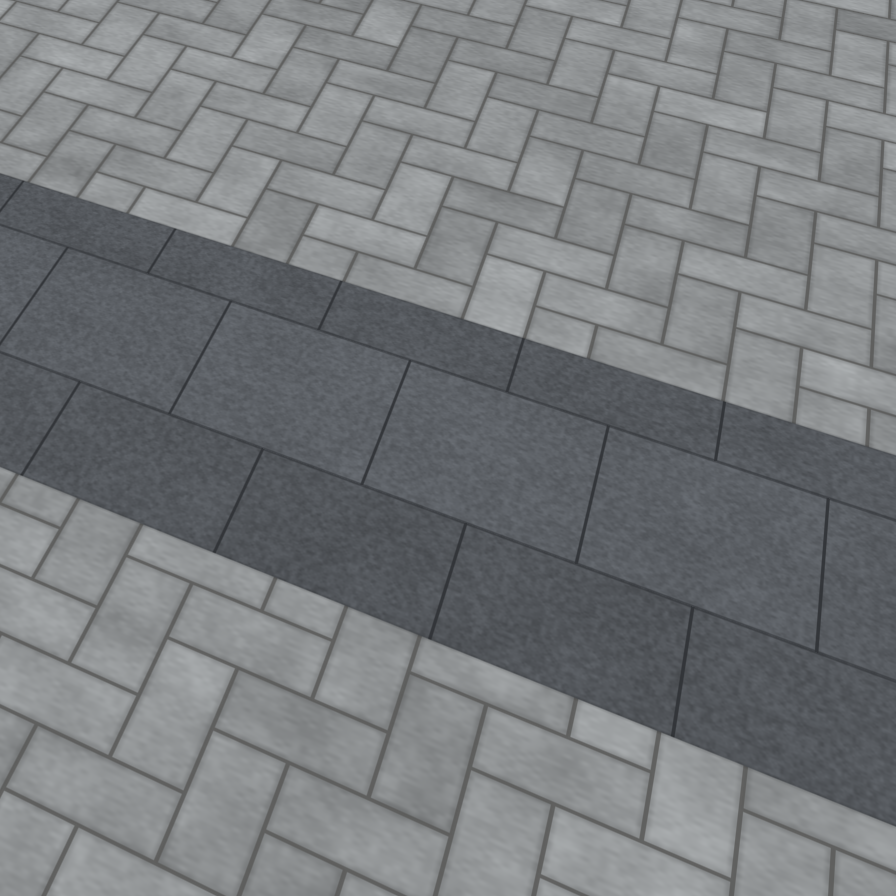
Give the GLSL for this texture, as a Shadertoy shader.

```glsl
// Herringbone block paving crossed by a band of dark slabs, seen in perspective.
#define BLOCK_COLOR vec3(0.570, 0.582, 0.588)
#define BLOCK_JOINT vec3(0.355, 0.355, 0.350)
#define SLAB_COLOR vec3(0.350, 0.365, 0.385)
#define SLAB_JOINT vec3(0.185, 0.195, 0.210)
#define BAND_FAR -0.467
#define BAND_NEAR 1.752
#define BLOCK_WIDTH 0.110
#define JOINT_HALF 0.026
#define BLOCK_TINT 0.055
#define STAIN 0.13
#define GRAIN 0.085

float hash(vec2 p) {
    vec3 q = fract(vec3(p.xyx) * 0.1031);
    q += dot(q, q.yzx + 33.33);
    return fract((q.x + q.y) * q.z);
}

float noise(vec2 p) {
    vec2 i = floor(p), f = fract(p);
    f = f * f * (3.0 - 2.0 * f);
    return mix(mix(hash(i), hash(i + vec2(1, 0)), f.x),
               mix(hash(i + vec2(0, 1)), hash(i + vec2(1, 1)), f.x), f.y);
}

float fbm(vec2 p) {
    float sum = 0.0, amp = 0.5;
    for (int i = 0; i < 4; i++) {
        sum += amp * noise(p);
        p = mat2(1.6, 1.2, -1.2, 1.6) * p + 7.3;
        amp *= 0.5;
    }
    return sum / 0.9375;
}

// Canvas to ground: x runs along the band, y across it towards the viewer.
vec2 groundPlane(vec2 uv) {
    vec3 p = vec3(uv.x, 1.0 - uv.y, 1.0);
    return vec2(dot(p, vec3(1.9446, 1.0625, -0.8583)),
                dot(p, vec3(-3.1621, 9.5775, -2.4022)))
         / dot(p, vec3(0.0222, 0.9165, 1.0));
}

// Two-by-one blocks: each row steps the four-cell sequence by one cell.
vec3 herringbone(vec2 cell, float phase, vec2 px, vec2 ground) {
    vec2 id = floor(cell), local = fract(cell);
    float k = mod(id.x + id.y + phase, 4.0);
    bool lying = k < 1.5;
    float second = mod(k, 2.0) > 0.5 ? 1.0 : 0.0;
    vec2 axis = lying ? vec2(1, 0) : vec2(0, 1);
    local += axis * second;
    id -= axis * second;
    vec2 d = min(local, 1.0 + axis - local);

    // Surface: tint per block, soft stains, fine pores
    float tone = 1.0 + BLOCK_TINT * 2.0 * (hash(id + 71.0) - 0.5);
    tone += STAIN * 2.0 * (fbm(ground * 1.3 + hash(id) * 19.0) - 0.5);
    tone += GRAIN * (noise(ground * vec2(10.0, 17.0)) - 0.5);
    vec3 color = BLOCK_COLOR * tone;

    // Rounded rim and joint
    vec2 rim = smoothstep(vec2(JOINT_HALF), vec2(JOINT_HALF + 0.07) + px, d);
    color *= 0.89 + 0.11 * rim.x * rim.y;
    vec2 face = smoothstep(JOINT_HALF - 0.75 * px, JOINT_HALF + 0.75 * px, d);
    return mix(BLOCK_JOINT, color, 0.12 + 0.88 * face.x * face.y);
}

// Three courses of slabs in running bond.
vec3 slabs(vec2 g, vec2 px, vec2 ground) {
    float course = floor(g.y);
    bool middle = course == 0.0;
    float along = 3.0 * g.x + (middle ? 0.0 : 0.5);
    float id = floor(along);
    float endGap = abs(fract(along + 0.5) - 0.5);
    float sideGap = min(abs(g.y), abs(g.y - 1.0));

    float tone = middle ? 1.02 : 0.935;
    tone += 0.045 * (hash(vec2(id, course) + 40.0) - 0.5);
    tone += 0.12 * (fbm(ground * 1.1 + 5.0) - 0.5);
    tone += 2.0 * GRAIN * (noise(ground * 15.0) - 0.5);
    tone += GRAIN * (noise(ground * 29.0) - 0.5);
    vec3 color = SLAB_COLOR * tone;

    vec2 gap = vec2(endGap, sideGap);
    vec2 halfGap = vec2(0.007, 0.010);
    vec2 aa = px * vec2(3.0, 1.0);
    vec2 face = smoothstep(halfGap - 0.75 * aa, halfGap + 0.75 * aa, gap);
    return mix(SLAB_JOINT, color, 0.1 + 0.9 * face.x * mix(0.35, 1.0, face.y));
}

void mainImage(out vec4 fragColor, in vec2 fragCoord) {
    vec2 uv = fragCoord / iResolution.xy;
    vec2 g = groundPlane(uv);
    vec2 px = fwidth(g);
    vec2 ground = g * vec2(9.0, 3.0);

    // Paving on either side of the band has its own origin
    bool far = g.y < 0.5;
    vec2 origin = far ? vec2(0.3907, -0.435) : vec2(0.376, 1.967);
    vec2 size = vec2(BLOCK_WIDTH, far ? 0.335 : 0.340);
    vec2 cell = vec2(g.x - origin.x, origin.y - g.y) / size;
    vec3 paving = herringbone(cell, far ? 2.0 : 3.0, px / size, ground);

    // Dark band laid between them
    float edge = min(g.y - BAND_FAR, BAND_NEAR - g.y);
    float band = smoothstep(-0.75 * px.y, 0.75 * px.y, edge);
    vec3 color = mix(paving, slabs(g, px, ground), band);
    color *= 1.0 - 0.12 * (1.0 - smoothstep(0.0, 0.018, abs(edge)));

    fragColor = vec4(color, 1.0);
}
```
